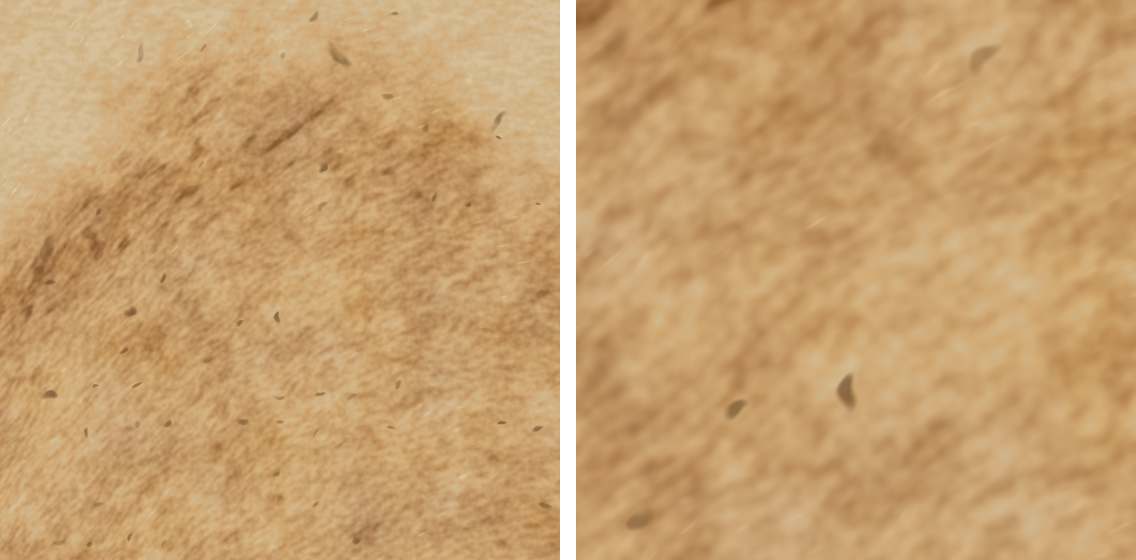
Left: the whole. Right: its middle third, enlarged.
This texture is drawn by a Shadertoy shader. Its source:

```glsl
// Weathered tan hide: pale upper edge, brown curved fibre streaks, dark flecks.
#define BLOTCH_AMOUNT 1.5
#define STREAK_AMOUNT 1.5
#define GRAIN_AMOUNT 1.35
#define DASH_AMOUNT 1.5
#define PALE_TONE 1.3
#define BASE_TONE -0.12
#define BAND_TONE -0.65
#define FLECK_CELLS 15.0
#define STAIN_CELLS 6.0
#define FLECK_COLOR vec3(0.43, 0.30, 0.17)

float hash(vec2 p) {
    vec3 q = fract(p.xyx * vec3(0.1031, 0.1030, 0.0973));
    q += dot(q, q.yzx + 33.33);
    return fract((q.x + q.y) * q.z);
}

float cornerSlope(vec2 cell, vec2 offset) {
    float a = 6.2832 * hash(cell);
    return dot(vec2(cos(a), sin(a)), offset);
}

// Gradient noise, roughly -0.7 to 0.7.
float noise(vec2 p) {
    vec2 i = floor(p), f = p - i;
    vec2 w = f * f * f * (f * (f * 6.0 - 15.0) + 10.0);
    vec2 e = vec2(1.0, 0.0);
    return mix(mix(cornerSlope(i, f), cornerSlope(i + e.xy, f - e.xy), w.x),
               mix(cornerSlope(i + e.yx, f - e.yx), cornerSlope(i + e.xx, f - e.xx), w.x), w.y);
}

float fbm(vec2 p) {
    float sum = 0.0, amp = 0.75;
    for (int i = 0; i < 4; i++) {
        sum += amp * noise(p);
        p = mat2(1.6, 1.2, -1.2, 1.6) * p + 17.3;
        amp *= 0.55;
    }
    return sum;
}

// Scattered soft ellipses; size is (half length, half width) in canvas units.
float flecks(vec2 p, float cells, float share, vec2 size, float angle) {
    vec2 id = floor(p * cells);
    vec2 jitter = vec2(hash(id + 71.0), hash(id + 113.0));
    vec2 d = p - (id + 0.3 + 0.4 * jitter) / cells;
    float a = angle + 1.6 * (hash(id + 29.0) - 0.5);
    d = vec2(dot(d, vec2(cos(a), sin(a))), dot(d, vec2(-sin(a), cos(a))));
    float scale = mix(0.5, 1.0, hash(id + 47.0));
    float shape = 1.0 - smoothstep(0.35, 1.0, length(d / (size * scale)));
    return shape * step(hash(id + 5.0), share) * mix(0.45, 1.0, hash(id + 83.0));
}

// Tone is a spread around zero; each step holds its share of the area.
vec3 hideColor(float tone) {
    vec3 ramp[6] = vec3[6](vec3(0.68, 0.50, 0.31), vec3(0.74, 0.56, 0.36),
                           vec3(0.78, 0.62, 0.42), vec3(0.82, 0.67, 0.47),
                           vec3(0.82, 0.71, 0.54), vec3(0.84, 0.75, 0.60));
    float level = (tone + 1.64) / 0.69;
    vec3 color = ramp[0];
    for (int i = 1; i < 6; i++)
        color = mix(color, ramp[i], clamp(level - float(i - 1), 0.0, 1.0));
    return color + clamp(level, -2.0, 0.0) * vec3(0.07, 0.07, 0.06);
}

void mainImage(out vec4 fragColor, in vec2 fragCoord) {
    vec2 p = fragCoord / iResolution.xy;

    // Fibres bend from steep on the left to shallow on the right.
    vec2 bent = p + 0.012 * vec2(noise(p * 9.0), noise(p * 9.0 + 40.0));
    float slope = 1.2 - p.x;
    vec2 flow = vec2(bent.x + 0.6 * bent.y,
                     0.85 * (bent.y - 1.2 * bent.x + 0.5 * bent.x * bent.x));

    // Pale upper area and the brown band below its edge.
    float edge = p.y - (0.53 + 1.3 * p.x - 1.15 * p.x * p.x) + 0.16 * fbm(p * 5.0 + 3.0);
    float softness = mix(0.08, 0.24, p.x);
    float pale = smoothstep(-softness, softness, edge);
    float band = exp(-pow((edge + 0.13) / 0.12, 2.0));

    // Broad blotches, streaks and fine grain.
    float blotch = fbm(p * 6.0 + 11.0);
    float streak = fbm(flow * vec2(11.0, 27.0) + 5.0);
    float grain = mix(noise(flow * vec2(42.0, 92.0)), noise(p * vec2(45.0, 85.0) + 9.0), pale);
    grain += 0.5 * noise(p * 110.0 + 31.0);
    float dash = smoothstep(0.12, 0.5, noise(flow * vec2(17.0, 40.0) + 61.0));

    float tone = mix(BASE_TONE, PALE_TONE, pale) + BAND_TONE * band;
    tone += BLOTCH_AMOUNT * blotch * mix(1.0, 0.6, pale);
    tone += STREAK_AMOUNT * streak * mix(1.0, 0.55, pale);
    tone += GRAIN_AMOUNT * grain * mix(1.0, 0.75, pale);
    tone -= DASH_AMOUNT * dash * mix(0.35 + 0.65 * band, 0.25, pale);
    vec3 color = hideColor(tone);

    // Warm and grey drift.
    color += vec3(0.01, -0.005, -0.045) * fbm(p * 7.0 + 70.0) * (1.0 - pale);

    // Thin bright hairs.
    float hair = smoothstep(0.34, 0.58, noise(flow * vec2(30.0, 120.0) + 23.0));
    color += vec3(0.07, 0.075, 0.08) * hair * smoothstep(-0.1, 0.3, noise(p * 8.0 + 90.0));

    // Small dark flecks and a few ragged stains.
    float angle = atan(slope);
    vec2 ragged = p + 0.009 * vec2(noise(p * 45.0), noise(p * 45.0 + 50.0));
    float fleck = flecks(ragged, FLECK_CELLS, 0.2, vec2(0.015, 0.007), angle);
    float stain = flecks(ragged + 2.0, STAIN_CELLS, 0.16, vec2(0.042, 0.014), angle + 1.0);
    stain *= 0.75 + 0.8 * noise(p * 60.0 + 15.0);
    color = mix(color, FLECK_COLOR, clamp(0.7 * fleck + 0.8 * stain, 0.0, 0.9));

    fragColor = vec4(clamp(color, 0.0, 1.0), 1.0);
}
```
